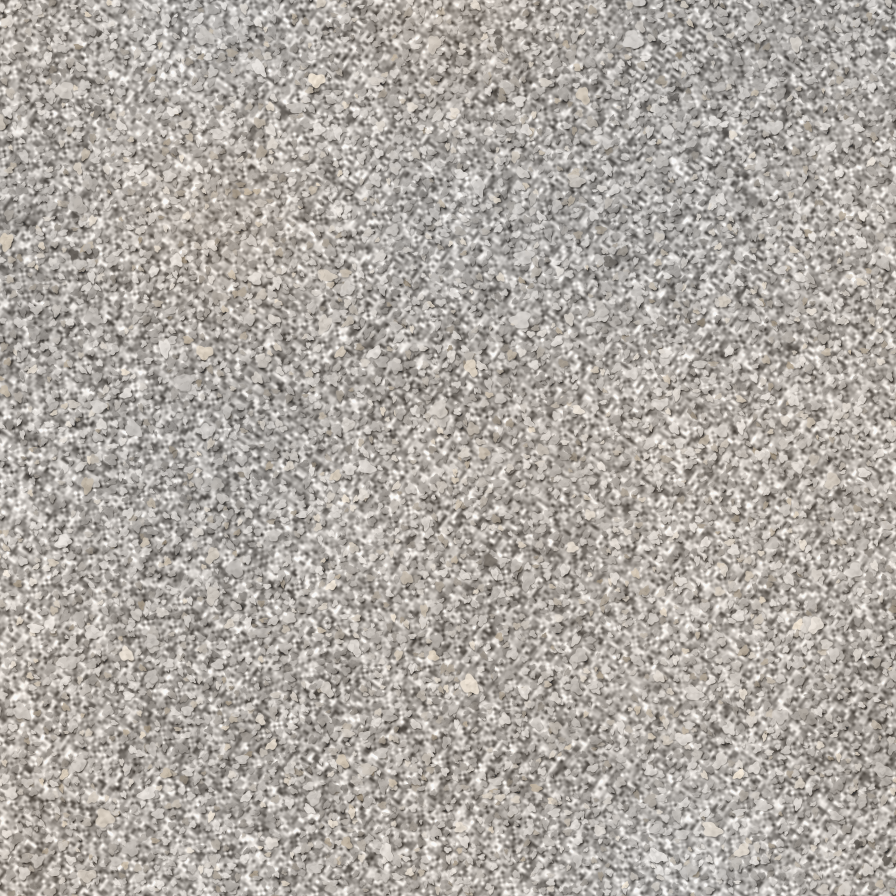
This texture is drawn by a WebGL 1 fragment shader. Its source:

```glsl
precision highp float;
// Worn grey asphalt: fine salt-and-pepper grit from rotated value noise,
// with scattered layers of pale irregular stones that cast small shadows,
// a few dark pits and a faint broad drift of brightness and warmth.

uniform vec2 u_resolution;

const float BASE_LEVEL = 0.665;               // mean brightness of the grit
const vec3  WARM_GREY = vec3(0.020, 0.0, -0.021);
const vec3  TAN_TINT = vec3(0.035, 0.0, -0.060);
const float FINE_FREQ = 265.0;                // grit cells across the canvas
const float COARSE_FREQ = 135.0;
const float FINE_CONTRAST = 0.60;
const float COARSE_CONTRAST = 0.30;
const float DRIFT_CONTRAST = 0.06;
const float STONE_OPACITY = 0.82;             // lets some grit show through
const float EDGE = 0.0011;                    // half width of a stone's edge
const float SHADOW_WIDTH = 0.0032;
const float SHADOW_DEPTH = 0.20;
const vec2  LIGHT_DIR = vec2(-0.6, 0.8);

float hash(vec2 p) {
  return fract(sin(dot(p, vec2(127.1, 311.7))) * 43758.5453);
}

vec2 rotate(vec2 p, float angle) {
  float c = cos(angle), s = sin(angle);
  return vec2(c * p.x - s * p.y, s * p.x + c * p.y);
}

float valueNoise(vec2 p) {
  vec2 cell = floor(p);
  vec2 f = fract(p);
  f = f * f * (3.0 - 2.0 * f);
  float low = mix(hash(cell), hash(cell + vec2(1.0, 0.0)), f.x);
  float high = mix(hash(cell + vec2(0.0, 1.0)), hash(cell + vec2(1.0, 1.0)), f.x);
  return mix(low, high, f.y);
}

// Brightness of the bare grit between the stones.
float gritLevel(vec2 uv) {
  float fine = valueNoise(rotate(uv, 0.62) * FINE_FREQ + 17.0) - 0.5;
  float coarse = valueNoise(rotate(uv, 1.13) * COARSE_FREQ + 51.0) - 0.5;
  return BASE_LEVEL + FINE_CONTRAST * fine + COARSE_CONTRAST * coarse;
}

// Lays one stone per chosen grid cell over the surface colour.
// toneRange is the darkest and lightest stone brightness.
vec3 addStones(vec3 surface, vec2 uv, float freq, float chance, float radius,
               vec2 toneRange, float seed) {
  vec2 home = floor(uv * freq);
  for (int j = -1; j <= 1; j++) {
    for (int i = -1; i <= 1; i++) {
      vec2 cell = home + vec2(float(i), float(j));
      vec2 key = cell + seed;
      if (hash(key) > chance) continue;

      vec2 jitter = vec2(hash(key + 3.7), hash(key + 8.3));
      vec2 offset = uv - (cell + 0.1 + 0.8 * jitter) / freq;

      // Rotated, stretched and lumpy outline.
      float turn = 6.2832 * hash(key + 12.9);
      vec2 q = rotate(offset, turn);
      q.y *= 1.0 + 0.8 * hash(key + 21.1);
      float angle = atan(q.y, q.x + 1e-6);
      float size = radius * (0.65 + 0.6 * hash(key + 29.4));
      size *= 1.0 + 0.16 * sin(3.0 * angle + turn) + 0.10 * sin(5.0 * angle - 2.0 * turn);
      float dist = length(q) - size;

      // Shadow on the side away from the light, then the stone itself.
      float away = max(0.0, -dot(offset / (length(offset) + 1e-5), LIGHT_DIR));
      float shadow = away * (1.0 - smoothstep(0.0, SHADOW_WIDTH, dist));
      surface -= SHADOW_DEPTH * shadow;

      float tone = mix(toneRange.x, toneRange.y, hash(key + 35.2));
      vec3 stone = tone + WARM_GREY + TAN_TINT * pow(hash(key + 41.6), 7.0);
      float cover = 1.0 - smoothstep(-EDGE, EDGE, dist);
      surface = mix(surface, stone, STONE_OPACITY * cover);
    }
  }
  return surface;
}

void main() {
  vec2 uv = gl_FragCoord.xy / u_resolution.y;

  vec3 color = gritLevel(uv) + WARM_GREY;

  // Small chips, medium stones, sparse large stones, rare dark pits.
  color = addStones(color, uv, 105.0, 0.55, 0.0040, vec2(0.54, 0.90), 5.0);
  color = addStones(color, uv, 60.0, 0.33, 0.0058, vec2(0.60, 0.93), 71.0);
  color = addStones(color, uv, 32.0, 0.13, 0.0092, vec2(0.72, 0.93), 133.0);
  color = addStones(color, uv, 30.0, 0.012, 0.0065, vec2(0.36, 0.48), 211.0);

  // Broad drift of brightness and warmth.
  float drift = valueNoise(uv * 5.0 + 9.0) + 0.5 * valueNoise(uv * 14.0 + 30.0) - 0.75;
  float warmth = valueNoise(uv * 4.0 + 63.0) - 0.5;
  color += DRIFT_CONTRAST * drift + WARM_GREY * warmth;

  gl_FragColor = vec4(clamp(color, 0.22, 0.97), 1.0);
}
```
